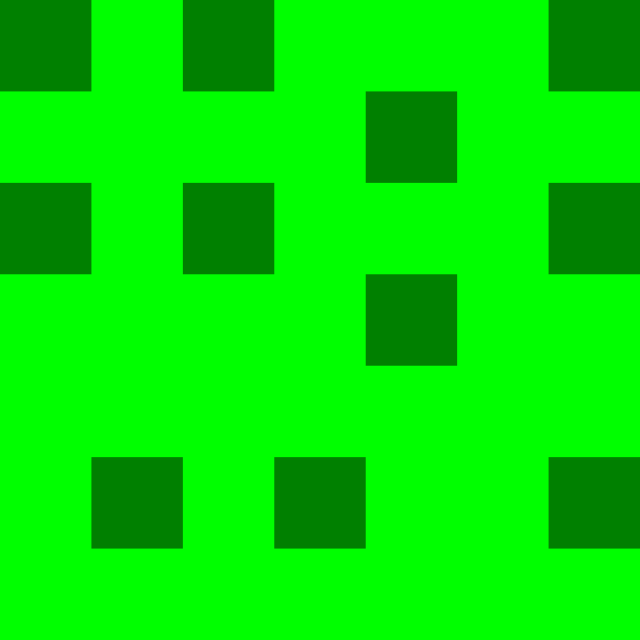
This pattern is drawn by a WebGL 2 fragment shader. Its source:

```glsl
#version 300 es
precision highp float;
precision highp int;

// Flat dark green squares scattered over a bright green board of cells.
// Cells are drawn at random and kept only if no kept cell touches them,
// even at a corner; a layout that jams too early is drawn again.

#define GRID 7
#define SQUARES 11
#define DRAWS 140
#define LAYOUTS 8
#define SEED 29u
#define BRIGHT_GREEN vec3(0.0, 1.0, 0.0)
#define DARK_GREEN vec3(0.0, 0.502, 0.0)

uniform vec2 u_resolution;
out vec4 fragColor;

// One bit mask per row, with an empty border on every side.
int rowMask[GRID + 2];

// Integer hash (PCG).
uint hash(uint n) {
    uint state = n * 747796405u + 2891336453u;
    uint word = ((state >> ((state >> 28u) + 4u)) ^ state) * 277803737u;
    return (word >> 22u) ^ word;
}

// Fills rowMask with one random layout and returns its number of squares.
int scatterSquares(uint seed) {
    for (int y = 0; y < GRID + 2; y++) rowMask[y] = 0;
    int count = 0;
    for (int i = 0; i < DRAWS && count < SQUARES; i++) {
        int cell = int(hash(hash(seed) + uint(i)) % uint(GRID * GRID));
        int x = cell % GRID;
        int y = cell / GRID + 1;
        int nearby = rowMask[y - 1] | rowMask[y] | rowMask[y + 1];
        if ((nearby & (7 << x)) == 0) {
            rowMask[y] |= 2 << x;
            count++;
        }
    }
    return count;
}

// 1 for a dark cell, 0 for a bright one; outer cells extend past the border.
float darkness(ivec2 cell) {
    cell = clamp(cell, ivec2(0), ivec2(GRID - 1));
    return float((rowMask[cell.y + 1] >> (cell.x + 1)) & 1);
}

void main() {
    for (int i = 0; i < LAYOUTS; i++) {
        if (scatterSquares(SEED + uint(i)) == SQUARES) break;
    }

    // Blend the four nearest cells by how much of the pixel each covers.
    vec2 pixel = float(GRID) / u_resolution;
    vec2 board = gl_FragCoord.xy * pixel - 0.5;
    ivec2 cell = ivec2(floor(board));
    vec2 cover = clamp((fract(board) - 0.5) / pixel + 0.5, 0.0, 1.0);
    float lower = mix(darkness(cell), darkness(cell + ivec2(1, 0)), cover.x);
    float upper = mix(darkness(cell + ivec2(0, 1)), darkness(cell + ivec2(1, 1)), cover.x);
    float dark = mix(lower, upper, cover.y);

    fragColor = vec4(mix(BRIGHT_GREEN, DARK_GREEN, dark), 1.0);
}
```
